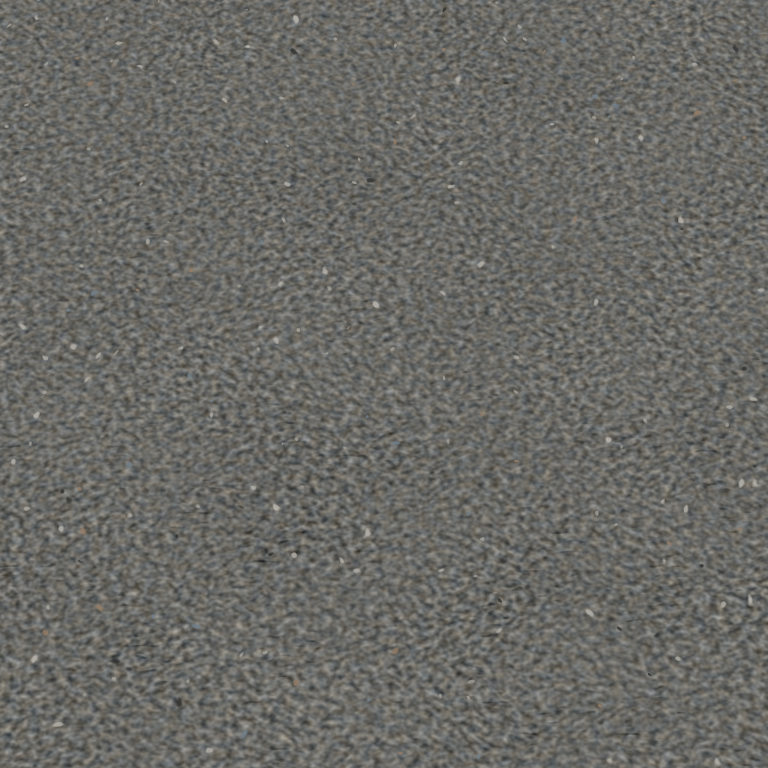
Reproduce this texture procedurally as a three.js fragment shader.

```glsl
varying vec2 vUv;

vec2 hash2(vec2 cell) {
  vec3 h = fract(cell.xyx * vec3(0.1031, 0.1030, 0.0973));
  h += dot(h, h.yzx + 33.33);
  return fract((h.xx + h.yz) * h.zy);
}

float cornerSlope(vec2 cell, vec2 offset) {
  float angle = 6.2832 * hash2(cell).x;
  return dot(vec2(cos(angle), sin(angle)), offset);
}

float gradientNoise(vec2 p) {
  vec2 cell = floor(p);
  vec2 f = fract(p);
  vec2 blend = f * f * f * (f * (f * 6.0 - 15.0) + 10.0);
  vec2 e = vec2(1.0, 0.0);
  return mix(
    mix(cornerSlope(cell, f), cornerSlope(cell + e.xy, f - e.xy), blend.x),
    mix(cornerSlope(cell + e.yx, f - e.yx), cornerSlope(cell + e.xx, f - e.xx), blend.x),
    blend.y);
}

vec2 rotate(vec2 p, float angle) {
  float c = cos(angle);
  float s = sin(angle);
  return vec2(c * p.x + s * p.y, c * p.y - s * p.x);
}

// Short grains leaning both ways, with the dominant lean drifting over the ground
float grainHeight(vec2 p) {
  float rising = gradientNoise(rotate(p, 0.4) * vec2(92.0, 142.0) + 17.0);
  float falling = gradientNoise(rotate(p, -0.5) * vec2(88.0, 138.0) + 251.0);
  float fine = gradientNoise(p * vec2(175.0, 215.0) + 430.0);
  float lean = 0.8 + 1.6 * gradientNoise(p * 9.0 + 61.0);
  return cos(lean) * rising + sin(lean) * falling + 0.5 * fine;
}

// Sparse stones, one at most per grid cell
vec3 addStones(vec3 color, vec2 p, float density, float seed) {
  vec2 cell = floor(p * density);
  vec2 place = hash2(cell + seed);
  vec2 kind = hash2(cell + seed + 71.0);
  vec2 shape = hash2(cell + seed + 139.0);
  vec2 offset = (fract(p * density) - 0.25 - 0.5 * place) / density;
  offset = rotate(offset, 3.1416 * shape.x) * vec2(0.8, 1.25);
  float radius = mix(0.0025, 0.0055, shape.y * shape.y);
  float wobble = 0.003 * gradientNoise(p * 150.0 + seed);
  float mask = 1.0 - smoothstep(radius * 0.4, radius * 1.2, length(offset) + wobble);

  vec3 stone = mix(vec3(0.60, 0.59, 0.56), vec3(0.74, 0.73, 0.70), shape.y);
  stone = mix(stone, vec3(0.58, 0.49, 0.40), step(0.72, kind.y));
  stone = mix(stone, vec3(0.44, 0.50, 0.55), step(0.84, kind.y));
  stone = mix(stone, vec3(0.20, 0.20, 0.19), step(0.92, kind.y));
  return mix(color, stone, 0.85 * mask * step(kind.x, 0.13));
}

void main() {
  // Mild perspective: grains shrink toward the top
  vec2 ground = vec2((vUv.x - 0.5) * (0.88 + 0.22 * vUv.y), vUv.y * (0.9 + 0.15 * vUv.y));
  ground += 0.0025 * vec2(gradientNoise(ground * 40.0 + 5.0), gradientNoise(ground * 40.0 + 93.0));

  // Grain contrast and broad worn patches
  float contrast = 0.215 + 0.06 * gradientNoise(ground * 6.0 + 33.0) - 0.03 * (vUv.y - 0.5);
  float tone = 0.413 + contrast * grainHeight(ground);
  tone += 0.02 * gradientNoise(ground * vec2(4.0, 7.0) + 12.0);

  // Thin shadowed gaps, stronger near the bottom
  float gap = smoothstep(0.22, 0.5, gradientNoise(ground * vec2(58.0, 160.0) + 310.0));
  float gapArea = smoothstep(-0.2, 0.4, gradientNoise(ground * 11.0 + 150.0));
  tone -= 0.13 * gap * gapArea * mix(1.0, 0.35, vUv.y);

  // Warm and bluish mineral tints
  float tint = gradientNoise(ground * vec2(75.0, 95.0) + 520.0);
  vec3 color = vec3(tone) + vec3(0.003, 0.002, -0.014);
  color += vec3(0.04, 0.004, -0.04) * tint;
  color += vec3(0.04, 0.01, -0.03) * (tone - 0.41);

  color = addStones(color, ground, 19.0, 7.0);
  color = addStones(color, ground, 33.0, 203.0);

  gl_FragColor = vec4(clamp(color, 0.0, 1.0), 1.0);
}
```
